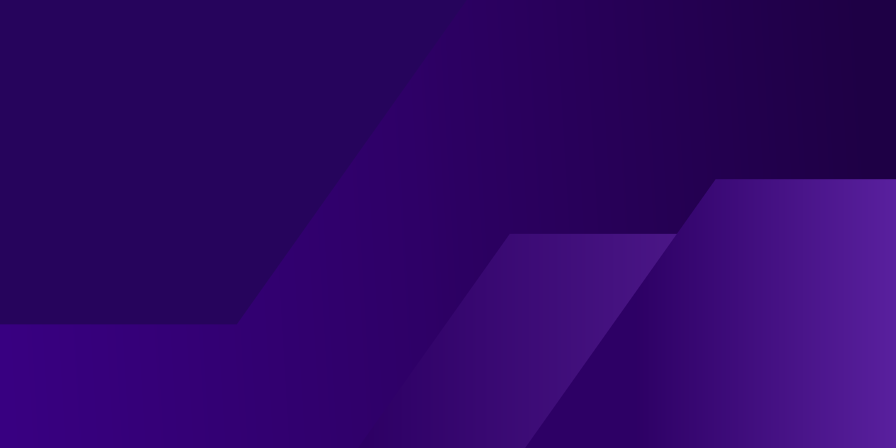
Write a Shadertoy shader that draws this background.

```glsl
#define SLANT 0.709
#define PANEL_FOOT 0.333
#define PANEL_BASE 0.276
#define MID_FOOT 0.799
#define MID_TOP 0.478
#define FRONT_FOOT 1.172
#define FRONT_TOP 0.600

const vec3 PANEL = vec3(0.150, 0.016, 0.362);
const vec3 VIOLET = vec3(0.220, 0.000, 0.505);
const vec3 INDIGO = vec3(0.178, 0.000, 0.395);
const vec3 NIGHT = vec3(0.118, 0.000, 0.270);
const vec3 PLUM = vec3(0.290, 0.085, 0.525);
const vec3 ORCHID = vec3(0.350, 0.125, 0.620);

// Signed distance to the slanted edge, negative on its left
float slantedEdge(vec2 p, float foot) {
    return (p.x - foot - SLANT * p.y) / sqrt(1.0 + SLANT * SLANT);
}

// Block that lies right of a slanted edge and under a flat top
float slantedBlock(vec2 p, float foot, float top) {
    return max(p.y - top, -slantedEdge(p, foot));
}

float coverage(float dist) {
    return clamp(0.5 - dist * iResolution.y, 0.0, 1.0);
}

float ramp(float from, float to, float x) {
    return clamp((x - from) / (to - from), 0.0, 1.0);
}

void mainImage(out vec4 fragColor, in vec2 fragCoord) {
    vec2 p = fragCoord / iResolution.y;

    // Backdrop, darkening to the right with a slight tilt at the top
    float tilted = p.x + 0.06 * (p.y - 0.5);
    vec3 color = mix(VIOLET, INDIGO, ramp(0.0, 1.0, tilted));
    color = mix(color, NIGHT, ramp(0.95, 1.95, tilted));

    // Flat panel, upper left
    float panel = max(PANEL_BASE - p.y, slantedEdge(p, PANEL_FOOT));
    color = mix(color, PANEL, coverage(panel));

    // Middle block
    vec3 midColor = mix(INDIGO, PLUM, ramp(0.82, 1.50, p.x));
    color = mix(color, midColor, coverage(slantedBlock(p, MID_FOOT, MID_TOP)));

    // Front block, brightening toward the right border
    vec3 frontColor = mix(INDIGO, ORCHID, ramp(1.42, 2.0, p.x));
    color = mix(color, frontColor, coverage(slantedBlock(p, FRONT_FOOT, FRONT_TOP)));

    fragColor = vec4(color, 1.0);
}
```
